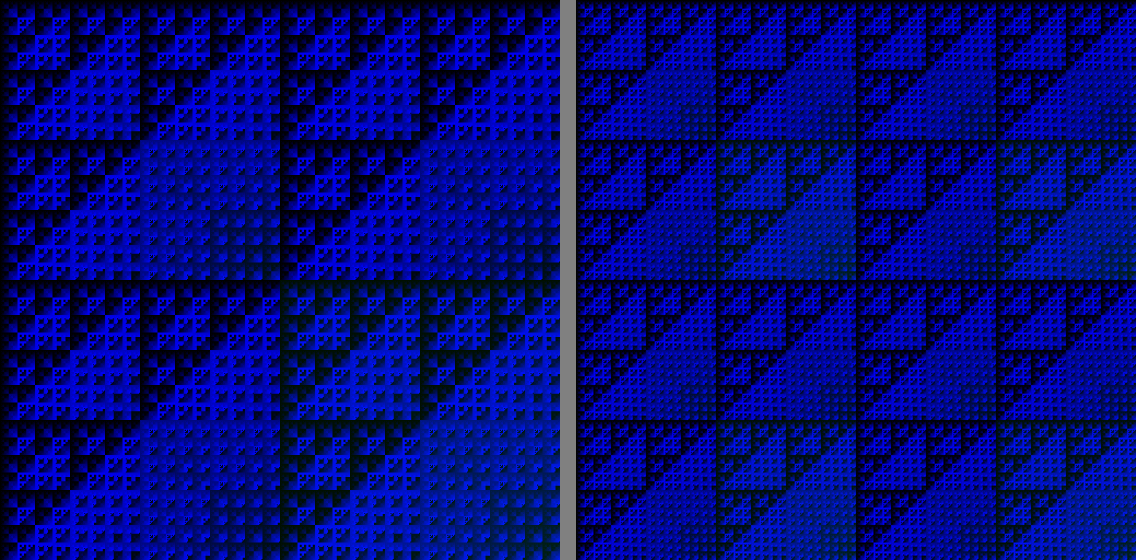
Left: one tile. Right: repeated 2 by 2.
This pattern is drawn by a WebGL 2 fragment shader. Its source:

```glsl
#version 300 es
precision highp float;
// Nested blue squares: the bitwise AND of column and row, scaled and split into colour bytes.
uniform vec2 u_resolution;
out vec4 fragColor;

// Colour of one cell on a 512 by 512 grid, with rows counted from the top
vec3 cellColor(vec2 uv) {
    ivec2 cell = ivec2(floor(fract(uv) * 512.0));
    int shared_bits = cell.x & (511 - cell.y);
    int packed_value = shared_bits * 15;
    // The low byte wraps into blue, the overflow becomes a faint green
    return vec3(0.0, float(packed_value >> 8), float(packed_value & 255)) / 255.0;
}

void main() {
    // Average a 4 by 4 grid of samples to smooth the cell edges
    vec3 sum = vec3(0.0);
    for (int j = 0; j < 4; j++) {
        for (int i = 0; i < 4; i++) {
            vec2 offset = (vec2(i, j) + 0.5) / 4.0 - 0.5;
            sum += cellColor((gl_FragCoord.xy + offset) / u_resolution);
        }
    }
    fragColor = vec4(sum / 16.0, 1.0);
}
```
